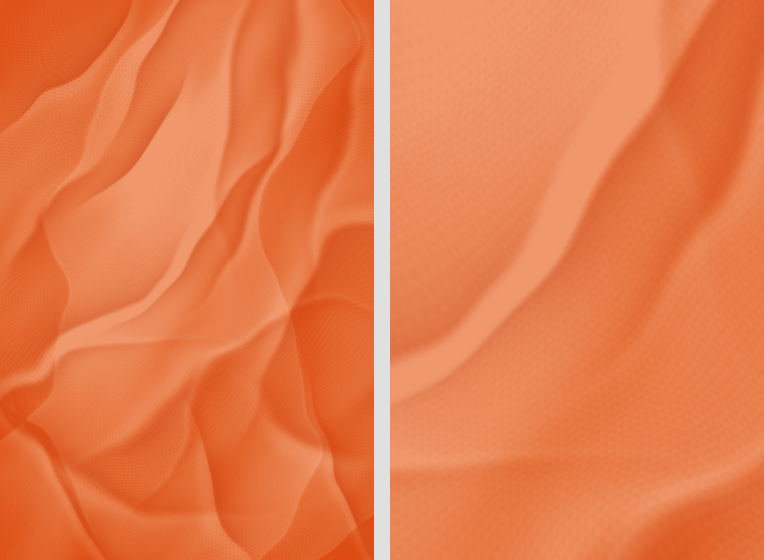
Left, the full canvas; right, a detail of the centre.
Reproduce this texture procedurally as a WebGL 2 fragment shader.

```glsl
#version 300 es
precision highp float;
// Sheer orange cloth, loosely crumpled: broad soft billows carry the tone,
// a loop of curved folds adds lit ridges and creases, translucent panels
// deepen the borders, and a fine diagonal mesh covers everything.

#define FOLDS 19
#define PANELS 4
#define FOLD_LIGHT 0.30
#define FOLD_SHADE 0.36
#define PANEL_DEPTH 0.27
#define BILLOW 0.75
#define BASE_TONE 0.62
#define WEAVE_FREQ 185.0
#define WEAVE_DEPTH 0.075
#define WARP 0.075

uniform vec2 u_resolution;
out vec4 fragColor;

const float TAU = 6.2831853;

float hash(vec2 p) {
  return fract(sin(dot(p, vec2(127.1, 311.7))) * 43758.5453);
}

float noise(vec2 p) {
  vec2 i = floor(p), f = fract(p);
  f = f * f * f * (f * (f * 6.0 - 15.0) + 10.0);
  return mix(mix(hash(i), hash(i + vec2(1, 0)), f.x),
             mix(hash(i + vec2(0, 1)), hash(i + vec2(1, 1)), f.x), f.y);
}

float fbm(vec2 p) {
  return 0.55 * noise(p) + 0.3 * noise(p * 2.1 + 7.3) + 0.15 * noise(p * 4.3 + 2.9);
}

vec2 rotate(vec2 p, float a) {
  float c = cos(a), s = sin(a);
  return vec2(c * p.x + s * p.y, c * p.y - s * p.x);
}

// Drape direction: steep at the top, sweeping in the middle, reversed below
float drapeAngle(float y) {
  return y < 0.28 ? -0.85 : mix(0.35, 1.2, smoothstep(0.3, 0.8, y));
}

// Curved fold: x = light on the ridge, y = shade in the crease
vec2 foldShading(vec2 p, float id) {
  float r1 = hash(vec2(id, 1.7)), r2 = hash(vec2(id, 4.1));
  float r3 = hash(vec2(id, 8.3)), r4 = hash(vec2(id, 2.9));
  vec2 centre = vec2(0.67 * fract(id * 0.618 + 0.3), (id + 0.5) / float(FOLDS));
  vec2 q = rotate(p - centre, drapeAngle(centre.y) + (r1 - 0.5) * 0.65);
  q.y += (r2 - 0.5) * 2.6 * q.x * q.x;
  float halfLength = mix(0.17, 0.48, r3);
  float taper = smoothstep(halfLength, halfLength * 0.15, abs(q.x));
  float width = mix(0.022, 0.062, r4) * (0.45 + 0.55 * taper);
  float side = r2 > 0.4 ? 1.0 : -1.0;
  float d = q.y * side;
  float soft = mix(0.0025, 0.016, r1 * r1);
  float lit = smoothstep(-soft, soft, d);
  float ridge = lit * (0.55 * exp(-max(d, 0.0) / width)
              + 0.45 * exp(-pow((d - 0.35 * width) / (0.3 * width), 2.0)));
  float crease = (1.0 - lit) * exp(min(d, 0.0) / (width * 0.75));
  return vec2(ridge, crease) * taper;
}

// Translucent layer entering from a border: x = cover, y = hem line
vec2 panelCover(vec2 p, float id) {
  float a = 2.85 + 1.1 * id;
  vec2 n = vec2(cos(a), sin(a));
  vec2 q = p - vec2(0.334, 0.5);
  float along = dot(q, vec2(-n.y, n.x));
  float wave = 0.045 * sin(along * 9.0 + id * 2.3) + 0.05 * (noise(vec2(along * 7.0, id)) - 0.5);
  float d = dot(q, n) - 0.14 - 0.35 * abs(n.y) + wave;
  return vec2(smoothstep(-0.003, 0.003, d), exp(-pow(d / 0.004, 2.0)));
}

// Two thread directions, bent slightly by the cloth surface
float weave(vec2 p, float tone) {
  vec2 q = rotate(p, 0.62) * WEAVE_FREQ;
  q += 1.3 * vec2(tone, noise(p * 9.0));
  return 0.6 * sin(TAU * q.x) * sin(TAU * q.y * 0.5) + 0.4 * sin(TAU * q.y);
}

vec3 clothColour(float tone) {
  vec3 deep = vec3(0.865, 0.300, 0.075);
  vec3 middle = vec3(0.900, 0.450, 0.240);
  vec3 pale = vec3(0.940, 0.595, 0.425);
  return tone < 0.5 ? mix(deep, middle, tone * 2.0) : mix(middle, pale, tone * 2.0 - 1.0);
}

void main() {
  vec2 p = gl_FragCoord.xy / u_resolution.y;
  vec2 bend = vec2(fbm(p * 3.2 + 3.1), fbm(p * 3.2 + 17.4)) - 0.5;
  vec2 cloth = p + WARP * 2.0 * bend;

  // Broad billows, stretched along the diagonal
  float tone = BASE_TONE + BILLOW * (fbm(rotate(cloth, 0.9) * vec2(2.2, 7.0) + 5.0) - 0.5);
  tone += 0.12 * (1.0 - 9.0 * dot(p - vec2(0.36, 0.58), p - vec2(0.36, 0.58)));

  float shade = 0.0;
  for (int i = 0; i < FOLDS; i++) {
    vec2 f = foldShading(cloth, float(i));
    tone += FOLD_LIGHT * f.x - FOLD_SHADE * f.y;
    shade = max(shade, f.y);
  }
  for (int i = 0; i < PANELS; i++) {
    vec2 c = panelCover(cloth, float(i));
    tone += 0.1 * c.y - PANEL_DEPTH * c.x;
  }

  // Mesh and faint thread grain
  float meshAmount = 0.45 + 0.9 * noise(cloth * 5.0 + 11.0);
  tone += WEAVE_DEPTH * meshAmount * weave(cloth, tone);
  tone += 0.035 * (noise(p * 330.0) - 0.5);

  vec3 colour = clothColour(clamp(tone, 0.0, 1.0));
  colour = mix(colour, vec3(0.80, 0.335, 0.175), 0.5 * shade * shade);
  fragColor = vec4(colour, 1.0);
}
```
